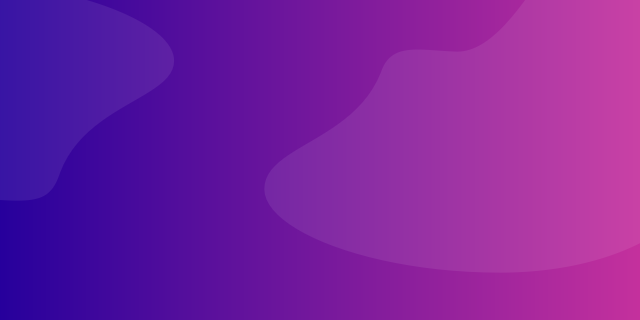
A Shadertoy shader for this background:

```glsl
// A horizontal indigo-to-magenta gradient under two pale translucent blobs.
// Each blob is a closed loop of cubic Bezier curves, traced as short chords
// to give a signed distance for a smooth edge.

const vec3 INDIGO = vec3(0.15, 0.0, 0.61);
const vec3 MAGENTA = vec3(0.77, 0.19, 0.615);
const vec3 VEIL = vec3(1.0);
const float VEIL_OPACITY = 0.08;
const vec2 CANVAS = vec2(2.0, 1.0);   // width and height in canvas units
const int CHORDS = 24;                // chords per curve
const int LEFT_CURVES = 4;
const int RIGHT_CURVES = 6;

// Outlines: an anchor followed by two handles for every curve.
const vec2 LEFT_BLOB[12] = vec2[12](
    vec2(0.271, 1.000), vec2(0.430, 0.953), vec2(0.544, 0.883),
    vec2(0.544, 0.810), vec2(0.544, 0.693), vec2(0.268, 0.674),
    vec2(0.188, 0.461), vec2(0.161, 0.380), vec2(0.125, 0.367),
    vec2(0.000, 0.375), vec2(-0.521, 0.401), vec2(-0.521, 1.234));

const vec2 RIGHT_BLOB[18] = vec2[18](
    vec2(0.826, 0.409), vec2(0.826, 0.544), vec2(1.104, 0.557),
    vec2(1.190, 0.773), vec2(1.221, 0.867), vec2(1.302, 0.844),
    vec2(1.419, 0.839), vec2(1.497, 0.833), vec2(1.568, 0.901),
    vec2(1.641, 1.000), vec2(1.927, 1.391), vec2(2.760, 0.609),
    vec2(2.000, 0.240), vec2(1.875, 0.177), vec2(1.719, 0.148),
    vec2(1.563, 0.148), vec2(1.159, 0.148), vec2(0.826, 0.281));

vec2 bezier(vec2 a, vec2 b, vec2 c, vec2 d, float t) {
    float s = 1.0 - t;
    return s * s * s * a + 3.0 * s * t * (s * b + t * c) + t * t * t * d;
}

// Updates the nearest squared distance, and flips side at each ray crossing.
void traceCurve(vec2 p, vec2 a, vec2 b, vec2 c, vec2 d,
                inout float nearest, inout float side) {
    vec2 start = a;
    for (int i = 1; i <= CHORDS; i++) {
        vec2 end = i == CHORDS ? d : bezier(a, b, c, d, float(i) / float(CHORDS));
        vec2 chord = end - start;
        vec2 rel = p - start;
        float along = clamp(dot(rel, chord) / dot(chord, chord), 0.0, 1.0);
        vec2 gap = rel - along * chord;
        nearest = min(nearest, dot(gap, gap));
        if ((start.y > p.y) != (end.y > p.y) &&
            rel.x < chord.x * rel.y / chord.y) side = -side;
        start = end;
    }
}

float leftBlob(vec2 p) {
    float nearest = 1e6, side = 1.0;
    for (int i = 0; i < LEFT_CURVES; i++) {
        int k = 3 * i;
        traceCurve(p, LEFT_BLOB[k], LEFT_BLOB[k + 1], LEFT_BLOB[k + 2],
                   LEFT_BLOB[(k + 3) % (3 * LEFT_CURVES)], nearest, side);
    }
    return side * sqrt(nearest);
}

float rightBlob(vec2 p) {
    float nearest = 1e6, side = 1.0;
    for (int i = 0; i < RIGHT_CURVES; i++) {
        int k = 3 * i;
        traceCurve(p, RIGHT_BLOB[k], RIGHT_BLOB[k + 1], RIGHT_BLOB[k + 2],
                   RIGHT_BLOB[(k + 3) % (3 * RIGHT_CURVES)], nearest, side);
    }
    return side * sqrt(nearest);
}

void mainImage(out vec4 fragColor, in vec2 fragCoord) {
    vec2 uv = fragCoord / iResolution.xy;
    vec2 p = uv * CANVAS;
    float pixel = 1.0 / iResolution.y;

    // Background gradient
    vec3 color = mix(INDIGO, MAGENTA, uv.x);

    // Translucent blobs
    float blobs = min(leftBlob(p), rightBlob(p));
    float coverage = clamp(0.5 - blobs / pixel, 0.0, 1.0);
    color = mix(color, VEIL, VEIL_OPACITY * coverage);

    fragColor = vec4(color, 1.0);
}
```
